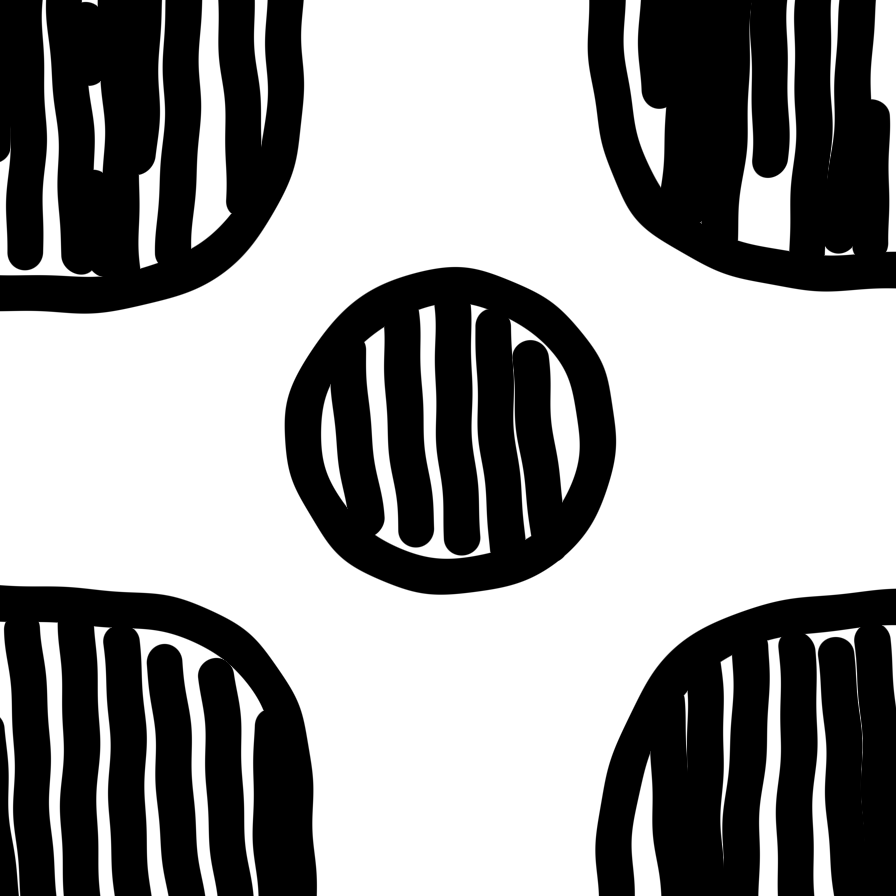
A WebGL 1 fragment shader for this pattern:

```glsl
precision highp float;

uniform vec2 u_resolution;

#define GRID 768.0        // design units across the canvas
#define PEN 15.5          // half width of every line
#define WOBBLE 1.6        // unsteadiness of the hand
#define GAP 22.0          // usual distance from stroke end to rim
#define GAP_SHIFT 15.0    // drift of the strokes up and down
#define INK vec3(0.0)
#define PAPER vec3(1.0)

const int MAX_STROKES = 7;

float segment(vec2 p, vec2 a, vec2 b) {
    vec2 along = b - a;
    float t = clamp(dot(p - a, along) / max(dot(along, along), 1e-3), 0.0, 1.0);
    return length(p - a - along * t);
}

// Approximate distance to a superellipse rim
float rimDistance(vec2 p, vec2 radii, float power) {
    vec2 q = max(abs(p) / radii, vec2(1e-3));
    float level = pow(dot(pow(q, vec2(power)), vec2(1.0)), 1.0 / power);
    vec2 slope = pow(q / level, vec2(power - 1.0)) / radii;
    return abs(level - 1.0) / length(slope);
}

// Half height of a superellipse at offset x
float halfChord(float x, vec2 radii, float power) {
    float rest = max(1.0 - pow(abs(x) / radii.x, power), 1e-4);
    return radii.y * pow(rest, 1.0 / power);
}

// layout: first x, pitch, lean, lean variation
// wave: spacing amplitude, frequency, peak index
// shorts: depth and frequency of the shortened strokes
float hatchedDot(vec2 p, vec2 radii, float power, vec4 layout, vec3 wave,
                 vec2 shorts, float count) {
    float d = rimDistance(p, radii, power);
    for (int i = 0; i < MAX_STROKES; i++) {
        float n = float(i);
        if (n >= count) break;
        float x = layout.x + layout.y * n + wave.x * cos(wave.y * (n - wave.z));
        float lean = layout.z + layout.w * sin(1.4 * (n - 1.0));
        float cut = max(cos(shorts.y * n), 0.0);
        cut *= cut;
        float reach = halfChord(x, radii, power) - GAP - shorts.x * cut * cut;
        float drift = GAP_SHIFT * cos(1.2 * (n - 1.4));
        float top = -max(reach + drift, 0.0);
        float bottom = max(reach - drift, 0.0);
        d = min(d, segment(p, vec2(x + lean * top, top),
                              vec2(x + lean * bottom, bottom)));
    }
    return d;
}

vec2 handDrawn(vec2 p) {
    vec2 slow = sin(p.yx * vec2(0.037, 0.031) + vec2(0.6, 2.1));
    vec2 quick = sin(p.yx * vec2(0.083, 0.071) + p * 0.02);
    return p + WOBBLE * (slow + 0.5 * quick);
}

void main() {
    vec2 uv = gl_FragCoord.xy / u_resolution;
    vec2 p = handDrawn(vec2(uv.x, 1.0 - uv.y) * GRID);

    // Small round dot in the middle
    float d = hatchedDot(p - vec2(387.0, 371.0), vec2(126.5, 124.5), 2.0,
        vec4(-81.0, 39.0, 0.076, -0.03), vec3(7.0, 0.9, 2.0), vec2(0.0), 5.0);

    // Large squarish dots centred on the corners
    d = min(d, hatchedDot(p, vec2(245.0, 252.0), 3.5,
        vec4(-8.0, 34.0, 0.0, 0.06), vec3(7.0, 2.094, 0.0), vec2(105.0, 1.571), 7.0));
    d = min(d, hatchedDot(p - vec2(GRID, 0.0), vec2(247.0, 233.0), 3.2,
        vec4(-214.0, 29.0, -0.05, -0.04), vec3(11.0, 0.95, 6.7), vec2(85.0, 1.571), 7.0));
    d = min(d, hatchedDot(p - vec2(0.0, GRID), vec2(255.0, 250.0), 3.6,
        vec4(0.0, 38.5, 0.05, -0.04), vec3(7.5, 0.95, 5.0), vec2(85.0, 0.9), 7.0));
    d = min(d, hatchedDot(p - vec2(GRID), vec2(241.0, 246.0), 2.7,
        vec4(-197.0, 37.0, 0.01, -0.06), vec3(11.0, 1.43, 4.1), vec2(0.0), 6.0));

    // Short overdrawn marks in the upper dots
    d = min(d, segment(p, vec2(75.0, 15.0), vec2(77.0, 57.0)));
    d = min(d, segment(p, vec2(81.0, 160.0), vec2(92.0, 220.0)));
    d = min(d, segment(p, vec2(745.0, 100.0), vec2(748.0, 210.0)));

    float pixel = GRID / u_resolution.y;
    float paper = smoothstep(-0.8 * pixel, 0.8 * pixel, d - PEN);
    gl_FragColor = vec4(mix(INK, PAPER, paper), 1.0);
}
```
